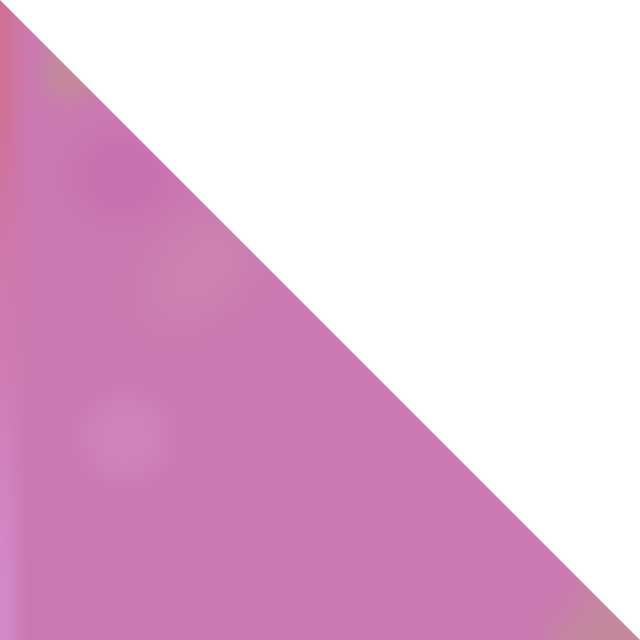
Write a three.js fragment shader that draws this background.

```glsl
// A soft orchid triangle fills the lower left half of a white square.
// Faint elliptical glows, a tinted left rim and a dusty right corner
// are mixed over the flat base, then cut along the falling diagonal.

varying vec2 vUv;

// Soft elliptical falloff: 1 at the center, 0 at the given radii.
float glow(vec2 p, vec2 center, vec2 radii) {
  return 1.0 - smoothstep(0.15, 1.0, length((p - center) / radii));
}

void main() {
  vec2 p = vUv;
  vec3 orchid = vec3(0.796, 0.475, 0.690);
  vec3 dusty = vec3(0.765, 0.535, 0.620);
  vec3 color = orchid;

  // Glows inside the triangle, from top to bottom
  color = mix(color, dusty, glow(p, vec2(0.108, 0.888), vec2(0.072, 0.080)));
  color = mix(color, vec3(0.784, 0.435, 0.685), glow(p, vec2(0.190, 0.725), vec2(0.120, 0.105)));

  // Dusty pink haze, stretched along the rising diagonal
  vec2 q = p - vec2(0.315, 0.580);
  vec2 along = vec2(q.x + q.y, q.y - q.x) * 0.7071;
  color = mix(color, vec3(0.800, 0.510, 0.690), glow(along, vec2(0.0), vec2(0.165, 0.110)));

  color = mix(color, vec3(0.812, 0.515, 0.735), glow(p, vec2(0.197, 0.316), vec2(0.108, 0.105)));

  // Slanted shade in the lower right corner
  float corner = dot(p - vec2(0.81, 0.0), vec2(0.8, -0.6));
  color = mix(color, dusty, smoothstep(-0.005, 0.085, corner));

  // Left rim: lilac below, orchid midway, rose above
  vec3 rimColor = mix(vec3(0.825, 0.535, 0.790), vec3(0.815, 0.475, 0.680), smoothstep(0.05, 0.58, p.y));
  rimColor = mix(rimColor, vec3(0.815, 0.440, 0.585), smoothstep(0.50, 0.88, p.y));
  color = mix(color, rimColor, 1.0 - smoothstep(0.0, 0.050, p.x));

  // White upper half with a smooth diagonal edge
  float edge = (p.x + p.y - 1.0) * 0.7071;
  color = mix(color, vec3(1.0), smoothstep(-0.0014, 0.0014, edge));

  gl_FragColor = vec4(color, 1.0);
}
```
